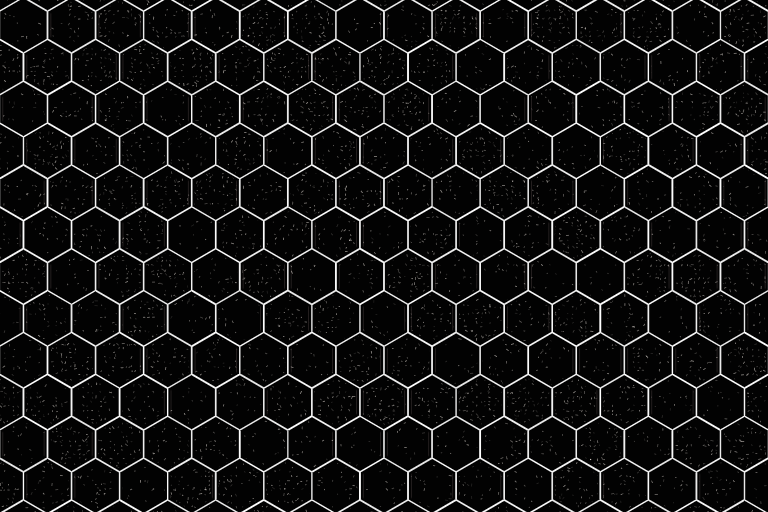
A Shadertoy shader for this pattern:

```glsl
float hash(vec2 p) {
    vec3 v = fract(vec3(p.xyx) * 0.1031);
    v += dot(v, v.yzx + 33.33);
    return fract((v.x + v.y) * v.z);
}

// Pixel coverage of a stroke, stable even when thinner than a pixel
float stroke(float d, float halfWidth, float px) {
    return clamp((halfWidth - d) / px + 0.5, 0.0, 1.0)
         - clamp((-halfWidth - d) / px + 0.5, 0.0, 1.0);
}

// Offset from the nearest centre of a hexagon grid with unit-wide cells
vec2 hexOffset(vec2 p) {
    const vec2 period = vec2(1.0, 1.7320508);
    vec2 a = p - period * round(p / period);
    vec2 b = p - period * (floor(p / period) + 0.5);
    return dot(a, a) < dot(b, b) ? a : b;
}

// Short scratches, one candidate per square of a fine grid
float scratches(vec2 p, float density, float px) {
    float light = 0.0;
    for (int i = 0; i < 2; i++) {
        float scale = 8.0 + 3.0 * float(i);
        vec2 g = p * scale + 7.3 * float(i);
        vec2 id = floor(g) + 91.0 * float(i);
        vec2 jitter = vec2(hash(id + 3.1), hash(id + 17.7));
        vec2 q = (fract(g) - mix(vec2(0.3), vec2(0.7), jitter)) / scale;
        float angle = 6.2831853 * hash(id + 41.3);
        vec2 dir = vec2(cos(angle), sin(angle));
        float size = hash(id + 59.9);
        float halfLength = 0.004 + 0.02 * size * size;
        float d = length(q - dir * clamp(dot(q, dir), -halfLength, halfLength));
        float shown = step(hash(id + 77.1), density);
        light += shown * stroke(d, 0.008, px) * mix(0.12, 0.6, hash(id + 23.5));
    }
    return light;
}

void mainImage(out vec4 fragColor, in vec2 fragCoord) {
    float px = 15.977 / iResolution.x;
    vec2 p = fragCoord / iResolution.x * vec2(15.977, 15.88) - vec2(-0.012, 0.539);
    vec2 q = hexOffset(p);
    vec2 cell = round((p - q) * vec2(2.0, 1.1547005));

    // Nearest edge, keyed by its midpoint so both cells agree
    vec2 a = abs(q);
    float slant = dot(a, vec2(0.5, 0.8660254));
    vec2 normal = a.x > slant ? vec2(1.0, 0.0) : vec2(0.5, 0.8660254);
    normal *= vec2(q.x < 0.0 ? -1.0 : 1.0, q.y < 0.0 ? -1.0 : 1.0);
    vec2 edge = round((p - q + 0.5 * normal) * vec2(4.0, 2.3094011));
    float d = 0.5 - max(a.x, slant);

    vec3 color = vec3(0.006);

    // Dusty scratches, with more wear in some cells
    float density = mix(0.08, 0.36, hash(cell + 5.0));
    float dust = scratches(p, density, px) * smoothstep(0.04, 0.08, d);
    color += dust * vec3(1.0, 0.97, 0.94);

    // Faint ghost line beside some upright edges
    float ghost = stroke(abs(a.x - 0.43), 0.009, px) * smoothstep(0.28, 0.22, a.y);
    ghost *= step(0.6, hash(cell + vec2(q.x > 0.0 ? 13.0 : 29.0, 8.0)));
    color += ghost * vec3(0.15, 0.13, 0.13);

    // White outline, slightly uneven from edge to edge
    float halfWidth = mix(0.014, 0.020, hash(edge + 11.0));
    float level = mix(0.9, 1.0, hash(edge + 37.0));
    color = mix(color, vec3(level), stroke(d, halfWidth, px));

    fragColor = vec4(color, 1.0);
}
```
